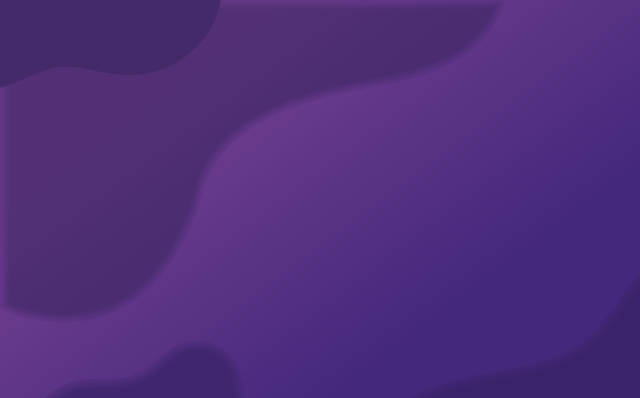
A Shadertoy shader for this background:

```glsl
// Layered violet waves: soft-edged dark blobs over a diagonal gradient.
// Each blob is a closed outline of cubic curves; its signed distance
// gives both the smooth edge and the soft inner rim.

// Add one straight edge: outline.x is distance, outline.y the inside sign.
void addLine(vec2 p, vec2 a, vec2 b, inout vec2 outline) {
    vec2 pa = p - a, ba = b - a;
    float along = clamp(dot(pa, ba) / dot(ba, ba), 0.0, 1.0);
    outline.x = min(outline.x, length(pa - ba * along));
    if ((a.y > p.y) != (b.y > p.y) && pa.x < ba.x * pa.y / ba.y)
        outline.y = -outline.y;
}

// Add a cubic curve from a to d, steered by b and c.
void addCurve(vec2 p, vec2 a, vec2 b, vec2 c, vec2 d, inout vec2 outline) {
    vec2 last = a;
    for (int i = 1; i <= 20; i++) {
        float t = float(i) / 20.0, u = 1.0 - t;
        vec2 next = u*u*u*a + 3.0*u*u*t*b + 3.0*u*t*t*c + t*t*t*d;
        addLine(p, last, next, outline);
        last = next;
    }
}

// Distances below are positive inside the shape.
float largeWave(vec2 p) {
    vec2 o = vec2(1e3, -1.0);
    vec2 top = vec2(78.9, 62), bend = vec2(61.2, 49), waist = vec2(31.3, 30.7);
    vec2 low = vec2(10.2, 11.8), left = vec2(0, 14), corner = vec2(0, 62);
    addCurve(p, top, vec2(76.8, 54.2), vec2(69.7, 50.9), bend, o);
    addCurve(p, bend, vec2(51.4, 47.1), vec2(34.1, 44.7), waist, o);
    addCurve(p, waist, vec2(28.4, 21.4), vec2(21.5, 11.8), low, o);
    addCurve(p, low, vec2(6.5, 11.8), vec2(2.6, 12.5), left, o);
    addLine(p, left, corner, o);
    addLine(p, corner, top, o);
    return o.x * o.y;
}

float cornerWave(vec2 p) {
    vec2 o = vec2(1e3, -1.0);
    vec2 top = vec2(34.5, 62), dip = vec2(20.8, 50.3), crest = vec2(10.2, 51.6);
    vec2 left = vec2(-0.5, 48.2), outerL = vec2(-0.5, 70), outerR = vec2(34.5, 70);
    addCurve(p, top, vec2(33.6, 56.1), vec2(28, 50.5), dip, o);
    addCurve(p, dip, vec2(15.6, 50.3), vec2(13.7, 51.6), crest, o);
    addCurve(p, crest, vec2(6.5, 51.6), vec2(3.9, 49.2), left, o);
    addLine(p, left, outerL, o);
    addLine(p, outerL, outerR, o);
    addLine(p, outerR, top, o);
    return o.x * o.y;
}

float lowBlob(vec2 p) {
    vec2 o = vec2(1e3, -1.0);
    vec2 left = vec2(6, -1), saddle = vec2(16.9, 3), crest = vec2(30.9, 8.9);
    vec2 right = vec2(38.2, -0.5), outerR = vec2(38.2, -9), outerL = vec2(6, -9);
    addCurve(p, left, vec2(9.8, 3.4), vec2(14.3, 3), saddle, o);
    addCurve(p, saddle, vec2(24.7, 2.7), vec2(24.7, 8.9), crest, o);
    addCurve(p, crest, vec2(35.2, 8.9), vec2(38.4, 5.3), right, o);
    addLine(p, right, outerR, o);
    addLine(p, outerR, outerL, o);
    addLine(p, outerL, left, o);
    return o.x * o.y;
}

float rightHill(vec2 p) {
    vec2 o = vec2(1e3, -1.0);
    vec2 left = vec2(63.3, -0.5), bend = vec2(90.5, 8.3), right = vec2(100.5, 20);
    vec2 outerT = vec2(110, 30), outerB = vec2(110, -9), outerL = vec2(63.3, -9);
    addCurve(p, left, vec2(72.9, 5.3), vec2(83.3, 3.4), bend, o);
    addCurve(p, bend, vec2(95.1, 11.8), vec2(96.4, 15.8), right, o);
    addLine(p, right, outerT, o);
    addLine(p, outerT, outerB, o);
    addLine(p, outerB, outerL, o);
    addLine(p, outerL, left, o);
    return o.x * o.y;
}

// Coverage: a crisp edge of the given strength, then a fade inwards.
float softFill(float dist, float pixel, float strength, float rim) {
    float edge = smoothstep(-0.7 * pixel, 0.7 * pixel, dist);
    return edge * mix(strength, 1.0, smoothstep(0.0, rim, dist));
}

void mainImage(out vec4 fragColor, in vec2 fragCoord) {
    // The canvas is 100 units wide and 62 high.
    vec2 p = fragCoord / iResolution.xy * vec2(100, 62);
    float pixel = 100.0 / iResolution.x;

    // Diagonal gradient, running from upper left to lower right
    float slope = dot(vec2(p.x, 62.0 - p.y), vec2(0.6, 0.8));
    vec3 color = mix(vec3(0.41, 0.228, 0.55), vec3(0.267, 0.157, 0.486),
                     clamp((slope - 39.0) / 42.0, 0.0, 1.0));

    // Upper waves
    vec3 waveColor = mix(vec3(0.325, 0.19, 0.46), vec3(0.288, 0.172, 0.442),
                         smoothstep(24.0, 50.0, slope));
    color = mix(color, waveColor, softFill(largeWave(p), pixel, 0.3, 1.7));
    color = mix(color, vec3(0.271, 0.165, 0.416),
                softFill(cornerWave(p), pixel, 1.0, 1.0));

    // Lower shapes
    color = mix(color, vec3(0.247, 0.15, 0.427), softFill(lowBlob(p), pixel, 0.3, 2.0));
    color = mix(color, vec3(0.227, 0.138, 0.41), softFill(rightHill(p), pixel, 0.4, 2.0));

    fragColor = vec4(color, 1.0);
}
```
